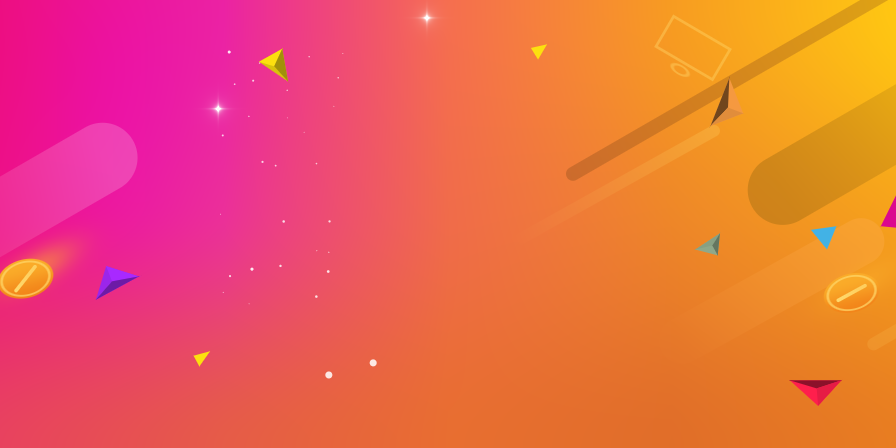
Give the GLSL for this background, as a WebGL 2 fragment shader.

```glsl
#version 300 es
precision highp float;
// Festive magenta-to-gold backdrop with slanted pills, faceted gems, coins and sparkles.
uniform vec2 u_resolution;
out vec4 outColor;

const vec3 WHITE = vec3(1);
const vec3 GOLD = vec3(.98, .67, .16);
const vec3 PALE_GOLD = vec3(1, .85, .42);
const vec3 YELLOW = vec3(.99, .88, .06);

// Hash without sine: cell -> two values in 0..1
vec2 hash22(vec2 cell) {
  vec3 q = fract(cell.xyx * vec3(.1031, .1030, .0973));
  q += dot(q, q.yzx + 33.33);
  return fract((q.xx + q.yz) * q.zy);
}

// Antialiased coverage of a signed distance
float cover(float d) { return clamp(.5 - d * u_resolution.y, 0., 1.); }

vec2 rotate(vec2 v, float angle) {
  float c = cos(angle), s = sin(angle);
  return vec2(c * v.x + s * v.y, c * v.y - s * v.x);
}

// Five evenly spaced colours across x = 0..2
vec3 ramp(float x, vec3 a, vec3 b, vec3 c, vec3 d, vec3 e) {
  vec4 t = clamp(x * 2. - vec4(0, 1, 2, 3), 0., 1.);
  return a + (b - a) * t.x + (c - b) * t.y + (d - c) * t.z + (e - d) * t.w;
}

vec3 backdrop(vec2 p) {
  vec3 top = ramp(p.x, vec3(.93, .06, .50), vec3(.92, .14, .63),
    vec3(.96, .43, .31), vec3(.97, .61, .13), vec3(1, .78, .07));
  vec3 middle = ramp(p.x, vec3(.93, .07, .53), vec3(.92, .20, .58),
    vec3(.94, .42, .29), vec3(.93, .52, .16), vec3(.96, .62, .11));
  vec3 low = ramp(p.x, vec3(.91, .26, .37), vec3(.90, .36, .28),
    vec3(.91, .43, .19), vec3(.88, .43, .16), vec3(.91, .49, .13));
  vec3 col = mix(mix(low, middle, smoothstep(0., .55, p.y)), top, smoothstep(.4, 1., p.y));
  vec2 glow = (p - vec2(.27, .70)) / vec2(.20, .38);
  return col + vec3(0, -.04, .08) * exp(-dot(glow, glow));
}

// Capsule whose opacity falls from 1 at a to tail at b
float pill(vec2 p, vec2 a, vec2 b, float radius, float tail) {
  vec2 axis = b - a;
  float t = clamp(dot(p - a, axis) / dot(axis, axis), 0., 1.);
  return cover(length(p - a - axis * t) - radius) * mix(1., tail, t);
}

// Signed distance to the line a-b, positive on its right
float edge(vec2 p, vec2 a, vec2 b) {
  vec2 n = normalize(b - a);
  return dot(p - a, vec2(n.y, -n.x));
}

float triangle(vec2 p, vec2 a, vec2 b, vec2 c) {
  float turn = -sign(edge(c, a, b));
  return cover(max(max(turn * edge(p, a, b), turn * edge(p, b, c)), turn * edge(p, c, a)));
}

// Triangle split around its apex into facets; shade dims ab, bc and ca
vec3 gem(vec3 col, vec2 p, vec2 a, vec2 b, vec2 c, vec2 apex, vec3 tint, vec3 shade) {
  col = mix(col, tint * shade.z, triangle(p, a, b, c));
  col = mix(col, tint * shade.x, triangle(p, a, b, apex));
  return mix(col, tint * shade.y, triangle(p, b, c, apex));
}

// Tilted gold disc with a bright rim, a raised bar and a trailing glow
vec3 coin(vec3 col, vec2 p, float barAngle) {
  vec2 q = rotate(p, .25);
  vec2 streak = rotate(p - vec2(.03, .025), .52) / vec2(.09, .035);
  col = mix(col, GOLD, .55 * exp(-dot(streak, streak)));
  float d = (length(q / vec2(.063, .043)) - 1.) * .043;
  vec3 face = mix(vec3(.95, .52, .10), GOLD, smoothstep(-.04, .03, q.y));
  face = mix(face, PALE_GOLD, .7 * cover(abs(d + .006) - .002));
  vec2 along = vec2(cos(barAngle), sin(barAngle)) * .034;
  face = mix(face, PALE_GOLD, pill(p, -along, along, .004, .8));
  return mix(col, face, cover(d));
}

float sparkle(vec2 v) {
  vec2 a = abs(v);
  float r = length(v), arms = exp(-a.x / .0016 - a.y / .011) + exp(-a.y / .0016 - a.x / .011);
  return min(1., 1.2 * arms + .9 * exp(-r / .005) + .25 * exp(-r / .015));
}

// One jittered speck per kept grid cell
float dust(vec2 p) {
  vec2 cell = floor(p / .06), h = hash22(cell), k = hash22(cell + 71.);
  vec2 inside = step(vec2(.46, .30), p) * step(p, vec2(.78, .90));
  float speck = cover(length(p - (cell + .2 + .6 * h) * .06) - mix(.001, .0035, k.y * k.y));
  return speck * step(k.x, .5) * inside.x * inside.y * mix(.45, .9, k.y);
}

void main() {
  vec2 p = gl_FragCoord.xy / u_resolution.y;
  vec3 col = backdrop(p);

  // Slanted translucent pills
  col = mix(col, WHITE, .19 * pill(p, vec2(.229, .648), vec2(-.1, .458), .078, .4));
  col = mix(col, vec3(.62, .42, .06), .42 * pill(p, vec2(1.747, .576), vec2(2.1, .78), .078, .45));
  col = mix(col, vec3(.55, .3, .1), .36 * pill(p, vec2(1.279, .612), vec2(2, 1.028), .0156, .8));
  col = mix(col, PALE_GOLD, .24 * pill(p, vec2(1.594, .708), vec2(1.146, .458), .013, 0.));
  col = mix(col, vec3(1, .68, .32), .32 * pill(p, vec2(1.922, .461), vec2(1.523, .24), .052, .05));
  col = mix(col, PALE_GOLD, .14 * pill(p, vec2(1.95, .232), vec2(2.05, .29), .014, 1.));

  // Outlined screen and its stand
  vec2 q = rotate(p - vec2(1.547, .893), -.53), box = abs(q) - vec2(.073, .039);
  float frame = cover(abs(max(box.x, box.y)) - .003);
  float stand = cover(abs(length((q + vec2(0, .057)) / vec2(2.2, 1)) - .009) - .002);
  col = mix(col, PALE_GOLD, .4 * max(frame, stand));

  // Faceted gems
  col = gem(col, p, vec2(.578, .862), vec2(.63, .891), vec2(.643, .818), vec2(.612, .852), YELLOW, vec3(1, .64, .86));
  col = gem(col, p, vec2(.237, .406), vec2(.31, .383), vec2(.214, .331), vec2(.25, .372), vec3(.66, .16, 1), vec3(1, .65, .92));
  col = gem(col, p, vec2(1.628, .826), vec2(1.586, .719), vec2(1.659, .747), vec2(1.625, .76), vec3(.96, .6, .25), vec3(.46, .92, 1));
  col = gem(col, p, vec2(1.552, .443), vec2(1.607, .479), vec2(1.602, .43), vec2(1.59, .452), vec3(.56, .66, .54), vec3(.95, .7, 1));
  col = gem(col, p, vec2(1.763, .151), vec2(1.878, .151), vec2(1.826, .094), vec2(1.823, .133), vec3(1, .12, .3), vec3(.55, .9, 1));

  // Flat shards
  col = mix(col, YELLOW, triangle(p, vec2(1.185, .893), vec2(1.221, .901), vec2(1.201, .867)));
  col = mix(col, YELLOW, triangle(p, vec2(.432, .206), vec2(.469, .216), vec2(.445, .182)));
  col = mix(col, vec3(.26, .7, .9), triangle(p, vec2(1.81, .487), vec2(1.867, .495), vec2(1.846, .443)));
  col = mix(col, vec3(.86, .03, .56), triangle(p, vec2(2.003, .57), vec2(1.966, .495), vec2(2.02, .49)));

  // Coins, sparkles and specks
  col = coin(col, p - vec2(.057, .378), .9);
  col = coin(col, p - vec2(1.901, .346), .5);
  float light = max(sparkle(p - vec2(.487, .757)), sparkle(p - vec2(.953, .96)));
  float dots = cover(min(length(p - vec2(.734, .163)), length(p - vec2(.833, .19))) - .0078);
  col = mix(col, WHITE, max(light, max(dust(p), .85 * dots)));
  outColor = vec4(col, 1);
}
```
